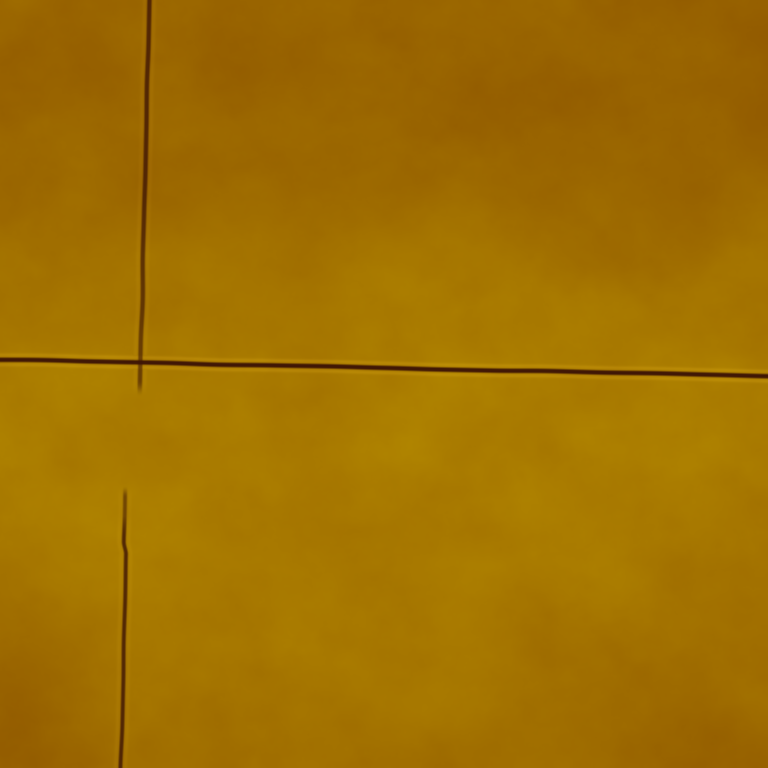
Write a WebGL 1 fragment shader that draws this texture.

```glsl
precision highp float;
// Mottled ochre wall panels divided by thin dark, slightly crooked seams.
uniform vec2 u_resolution;

#define DARK_OCHRE vec3(0.585, 0.372, 0.0)
#define LIGHT_OCHRE vec3(0.672, 0.494, 0.0)
#define SEAM_COLOR vec3(0.24, 0.08, 0.02)
#define SEAM_HALF_WIDTH 0.0022
#define SEAM_SOFTNESS 0.0024
#define RIM_GAIN 0.055
#define MOTTLE_GAIN 0.62
#define GRAIN_GAIN 0.16

float hash(vec2 p) {
  return fract(sin(dot(p, vec2(127.1, 311.7))) * 43758.5453);
}

float noise(vec2 p) {
  vec2 cell = floor(p);
  vec2 f = fract(p);
  f = f * f * (3.0 - 2.0 * f);
  float low = mix(hash(cell), hash(cell + vec2(1.0, 0.0)), f.x);
  float high = mix(hash(cell + vec2(0.0, 1.0)), hash(cell + vec2(1.0, 1.0)), f.x);
  return mix(low, high, f.y);
}

float fbm(vec2 p) {
  float sum = 0.0;
  float amp = 0.5;
  for (int i = 0; i < 5; i++) {
    sum += amp * noise(p);
    p = mat2(0.8, 0.6, -0.6, 0.8) * p * 2.03 + 7.3;
    amp *= 0.5;
  }
  return sum / 0.97;
}

// Soft round patch, 1 at its centre
float patchAt(vec2 uv, vec2 center, vec2 radius) {
  vec2 d = (uv - center) / radius;
  return exp(-dot(d, d));
}

float seam(float dist, float halfWidth) {
  return 1.0 - smoothstep(halfWidth - 0.5 * SEAM_SOFTNESS,
                          halfWidth + SEAM_SOFTNESS, abs(dist));
}

// Pale fringe on both sides of a seam
float rim(float dist) {
  float d = (abs(dist) - 0.0065) / 0.0025;
  return exp(-d * d);
}

// Broad lighting: dim top, bright band below the middle, dim lower corners
float wallTone(vec2 uv) {
  float tone = mix(0.56, 0.93, smoothstep(-0.05, 0.38, uv.y));
  tone -= 0.78 * smoothstep(0.44, 0.92, uv.y);
  tone -= 0.10 * smoothstep(0.6, 1.0, uv.x);
  tone -= 0.55 * patchAt(uv, vec2(0.0, 0.07), vec2(0.13, 0.14));
  tone -= 0.28 * patchAt(uv, vec2(0.92, 0.05), vec2(0.20, 0.10));
  tone -= 0.16 * patchAt(uv, vec2(0.68, 0.86), vec2(0.30, 0.06));
  tone += 0.14 * patchAt(uv, vec2(0.50, 0.64), vec2(0.15, 0.08));
  tone += 0.16 * patchAt(uv, vec2(0.94, 0.64), vec2(0.05, 0.04));
  tone += 0.15 * patchAt(uv, vec2(0.70, 0.33), vec2(0.05, 0.05));
  tone += 0.12 * patchAt(uv, vec2(0.54, 0.41), vec2(0.03, 0.04));
  return tone;
}

void main() {
  vec2 uv = gl_FragCoord.xy / u_resolution;

  // Mottled plaster
  float mottle = fbm(uv * vec2(10.0, 12.0)) - 0.5;
  float grain = fbm(uv * 42.0 + 19.0) - 0.5;
  float tone = wallTone(uv) + MOTTLE_GAIN * mottle + GRAIN_GAIN * grain;
  vec3 color = mix(DARK_OCHRE, LIGHT_OCHRE, clamp(tone, -0.25, 1.25));

  // Signed distances to the three seams
  float wobble = 0.0016 * (noise(vec2(uv.y * 18.0, 3.0)) - 0.5);
  float levelY = 0.5313 - 0.0215 * smoothstep(0.02, 0.12, uv.x) * (uv.x - 0.02)
               + 0.0012 * (noise(vec2(uv.x * 14.0, 8.0)) - 0.5);
  float level = uv.y - levelY;
  float upper = uv.x - (0.1835 + 0.0225 * (uv.y - 0.53) + wobble);
  float lowerX = 0.1575 + 0.025 * min(uv.y, 0.28)
               - 0.003 * smoothstep(0.278, 0.295, uv.y)
               + 0.022 * max(uv.y - 0.3, 0.0);
  float lower = uv.x - (lowerX + wobble);

  // Vertical seams fade out around the gap
  float upperFade = smoothstep(0.483, 0.505, uv.y);
  float lowerFade = 1.0 - smoothstep(0.30, 0.37, uv.y);
  lowerFade = max(lowerFade, 0.65 * (1.0 - smoothstep(0.352, 0.368, uv.y)));

  float fringe = max(rim(level), 0.45 * max(rim(upper) * upperFade,
                                            rim(lower) * lowerFade));
  color += RIM_GAIN * fringe * vec3(1.0, 0.9, 0.4);

  float upperInk = 0.78 * upperFade * mix(0.75, 1.0, smoothstep(0.5, 0.8, uv.y));
  color = mix(color, SEAM_COLOR, seam(upper, SEAM_HALF_WIDTH) * upperInk);
  color = mix(color, SEAM_COLOR, seam(lower, 0.85 * SEAM_HALF_WIDTH) * 0.8 * lowerFade);
  color = mix(color, SEAM_COLOR, seam(level, SEAM_HALF_WIDTH) * 0.97);

  gl_FragColor = vec4(clamp(color, 0.0, 1.0), 1.0);
}
```
